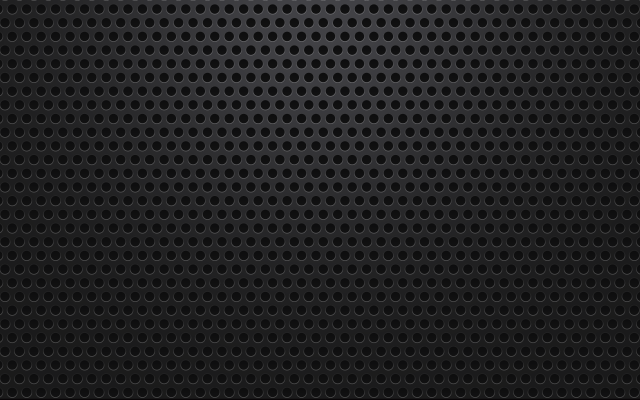
Write a WebGL 2 fragment shader that draws this pattern.

```glsl
#version 300 es
precision highp float;
// Dark perforated metal sheet: staggered round holes with thin lit rims under a soft top light.

uniform vec2 u_resolution;
out vec4 fragColor;

// Lengths are fractions of the canvas width, measured from the top left.
const float COLUMNS = 44.24;
const float PITCH = 1.0 / COLUMNS;
const float ROW_STEP = 0.02139;
const vec2 FIRST_HOLE = vec2(0.0191, 0.0142);
const float HOLE_RADIUS = 0.0074;
const float RIM_WIDTH = 0.0011;
const float BOTTOM_EDGE = 0.0020;

const vec2 LIGHT_CENTER = vec2(0.5, 0.01);
const vec2 LIGHT_SIZE = vec2(0.36, 0.34);

const vec3 METAL = vec3(0.100, 0.100, 0.102);
const vec3 LIGHT = vec3(0.158, 0.158, 0.172);
const vec3 HOLE_TOP = vec3(0.050, 0.050, 0.053);
const vec3 HOLE_BOTTOM = vec3(0.070, 0.070, 0.072);
const vec3 RIM_SHADE = vec3(0.050);
const vec3 RIM_LIGHT = vec3(0.230);
const vec3 EDGE_COLOR = vec3(0.035, 0.025, 0.030);

// Offset from the nearest hole center; odd rows shift by half a pitch.
vec2 holeOffset(vec2 p) {
    vec2 q = p - FIRST_HOLE;
    float row = floor(q.y / ROW_STEP + 0.5);
    float column = q.x / PITCH - 0.5 * mod(row, 2.0);
    return vec2((fract(column + 0.5) - 0.5) * PITCH, q.y - row * ROW_STEP);
}

// Antialiased coverage of the region where the distance is negative.
float coverage(float dist, float pixel) {
    return clamp(0.5 - dist / pixel, 0.0, 1.0);
}

void main() {
    float pixel = 1.0 / u_resolution.x;
    vec2 p = vec2(gl_FragCoord.x, u_resolution.y - gl_FragCoord.y) * pixel;

    // Sheet lit by a broad glow from the top center
    vec2 lightOffset = (p - LIGHT_CENTER) / LIGHT_SIZE;
    float glow = exp(-dot(lightOffset, lightOffset));
    vec3 sheet = METAL + LIGHT * glow;

    // Rim catches light along its lower side
    vec2 offset = holeOffset(p);
    float radius = length(offset);
    float facing = offset.y / max(radius, 0.0001);
    vec3 rim = sheet * 0.8 + mix(RIM_SHADE, RIM_LIGHT, smoothstep(-0.8, 1.0, facing));
    vec3 color = mix(sheet, rim, coverage(radius - HOLE_RADIUS - RIM_WIDTH, pixel));

    // Hole interior, deepest under its upper lip
    float depth = 0.5 + 0.5 * offset.y / HOLE_RADIUS;
    vec3 hole = mix(HOLE_TOP, HOLE_BOTTOM, clamp(depth, 0.0, 1.0));
    color = mix(color, hole, coverage(radius - HOLE_RADIUS, pixel));

    // Thin dark strip along the bottom
    float bottom = gl_FragCoord.y * pixel;
    color = mix(color, EDGE_COLOR, coverage(bottom - BOTTOM_EDGE, pixel));

    fragColor = vec4(color, 1.0);
}
```
